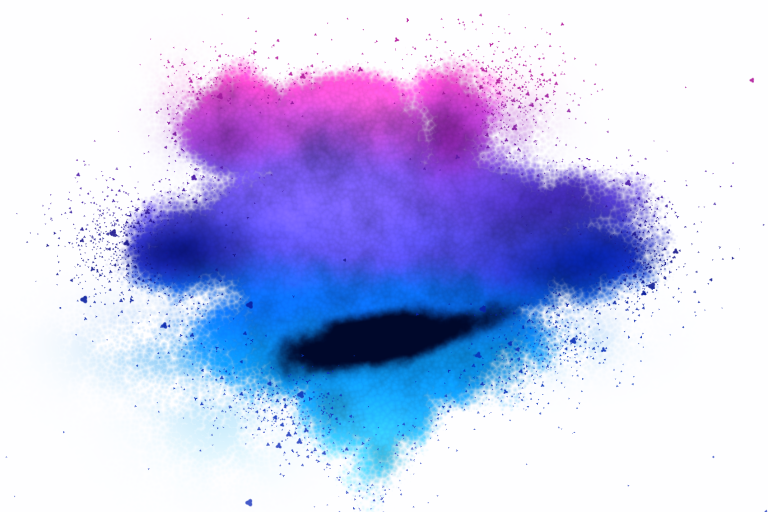
This background is drawn by a Shadertoy shader. Its source:

```glsl
const mat2 TURN = mat2(0.8, 0.6, -0.6, 0.8);
const vec3 PAPER = vec3(0.995, 0.995, 1.0);

vec2 hash2(vec2 cell) {
    vec3 h = fract(cell.xyx * vec3(0.1031, 0.1030, 0.0973));
    h += dot(h, h.yzx + 33.33);
    return fract((h.xx + h.yz) * h.zy);
}

// Layered, rotated sines, roughly -0.8 to 0.8
float billow(vec2 p) {
    float sum = 0.0, amp = 0.5;
    for (int i = 0; i < 6; i++) {
        p = TURN * p * 1.9 + 1.3;
        sum += amp * sin(p.x + 1.4 * sin(p.y * 0.8)) * cos(p.y + sin(p.x * 0.7));
        amp *= 0.6;
    }
    return sum;
}

// Distance to the nearest scattered point
float cellular(vec2 p) {
    vec2 cell = floor(p);
    float nearest = 2.0;
    for (int y = -1; y <= 1; y++)
        for (int x = -1; x <= 1; x++) {
            vec2 c = cell + vec2(x, y);
            nearest = min(nearest, length(c + hash2(c) - p));
        }
    return nearest;
}

// Approximate depth inside an ellipse, negative outside
float ellipse(vec2 p, vec2 center, vec2 radius) {
    return (1.0 - length((p - center) / radius)) * min(radius.x, radius.y);
}

// Soft spot, 1 at its center
float spot(vec2 p, vec2 center, vec2 radius) {
    vec2 q = (p - center) / radius;
    return exp(-dot(q, q));
}

float plume(vec2 p) {
    float d = ellipse(p, vec2(0.77, 0.53), vec2(0.44, 0.19));
    d = max(d, ellipse(p, vec2(0.47, 0.75), vec2(0.12, 0.12)));
    d = max(d, ellipse(p, vec2(0.67, 0.72), vec2(0.22, 0.14)));
    d = max(d, ellipse(p, vec2(0.89, 0.75), vec2(0.085, 0.13)));
    d = max(d, ellipse(p, vec2(0.39, 0.51), vec2(0.14, 0.10)));
    d = max(d, ellipse(p, vec2(1.12, 0.50), vec2(0.17, 0.09)));
    d = max(d, ellipse(p, vec2(1.06, 0.58), vec2(0.20, 0.08)));
    d = max(d, ellipse(p, vec2(0.74, 0.35), vec2(0.34, 0.15)));
    d = max(d, ellipse(p, vec2(0.72, 0.23), vec2(0.14, 0.12)));
    return max(d, ellipse(p, vec2(0.74, 0.12), vec2(0.045, 0.09)));
}

vec3 powderColor(float y) {
    vec3 c = mix(vec3(0.25, 0.80, 0.98), vec3(0.04, 0.58, 0.94), smoothstep(0.08, 0.28, y));
    c = mix(c, vec3(0.03, 0.41, 0.90), smoothstep(0.28, 0.42, y));
    c = mix(c, vec3(0.30, 0.28, 0.87), smoothstep(0.42, 0.52, y));
    c = mix(c, vec3(0.42, 0.30, 0.86), smoothstep(0.52, 0.65, y));
    c = mix(c, vec3(0.70, 0.28, 0.80), smoothstep(0.65, 0.77, y));
    return mix(c, vec3(0.94, 0.27, 0.78), smoothstep(0.76, 0.86, y));
}

void mainImage(out vec4 fragColor, in vec2 fragCoord) {
    vec2 p = fragCoord / iResolution.y;
    p.x += 0.75 - 0.5 * iResolution.x / iResolution.y;
    float pixel = 1.0 / iResolution.y;

    float coarse = billow(p * 3.5);
    float fine = billow(p * 11.0 + 4.0);
    float grain = 0.5 - cellular(p * 110.0);
    vec2 q = p + 0.025 * vec2(coarse, billow(p * 3.5 + 7.0));
    float depth = plume(q) + 0.025 * fine;

    // Body colour with lit and shadowed folds
    vec3 body = powderColor(q.y + 0.02 * fine);
    body = mix(body, vec3(0.49, 0.41, 0.98), 0.65 * spot(q, vec2(0.65, 0.59), vec2(0.19, 0.10)));
    body = mix(body, vec3(0.97, 0.38, 0.84), 0.6 * spot(q, vec2(0.70, 0.81), vec2(0.13, 0.05)));
    body = mix(body, vec3(0.50, 0.08, 0.58), 0.7 * spot(q, vec2(0.89, 0.73), vec2(0.07, 0.08)));
    body = mix(body, vec3(0.50, 0.16, 0.66), 0.6 * spot(q, vec2(0.44, 0.73), vec2(0.08, 0.05)));
    body = mix(body, vec3(0.22, 0.12, 0.66), 0.7 * spot(q, vec2(1.08, 0.61), vec2(0.16, 0.05)));
    body = mix(body, vec3(0.04, 0.08, 0.52), 0.95 * spot(q, vec2(0.35, 0.50), vec2(0.12, 0.065)));
    body = mix(body, vec3(0.01, 0.12, 0.60), 0.95 * spot(q, vec2(1.15, 0.49), vec2(0.18, 0.07)));
    body *= 1.0 + 0.20 * fine + 0.10 * coarse + 0.10 * grain;

    // Dark diagonal streak
    vec2 s = q - vec2(0.78, 0.345);
    s.y -= 0.22 * s.x;
    float streak = spot(s, vec2(0.0), vec2(0.24, 0.045)) + 0.8 * spot(q, vec2(0.70, 0.32), vec2(0.12, 0.06));
    body = mix(body, vec3(0.0, 0.03, 0.17), smoothstep(0.15, 0.95, streak + 0.35 * fine));

    // Thin haze of dust around the body
    float haze = 0.45 * spot(p, vec2(0.37, 0.32), vec2(0.17, 0.08));
    haze += 0.22 * spot(p, vec2(0.43, 0.18), vec2(0.13, 0.10));
    haze += 0.40 * spot(p, vec2(1.00, 0.74), vec2(0.07, 0.08));
    haze += 0.25 * spot(p, vec2(0.36, 0.78), vec2(0.06, 0.09));
    haze += 0.40 * spot(p, vec2(1.05, 0.34), vec2(0.13, 0.06));
    haze *= clamp(0.6 + 0.8 * fine + 0.9 * grain, 0.0, 1.0);
    vec3 col = mix(PAPER, powderColor(p.y), haze);
    col = mix(col, body, smoothstep(-0.022, 0.035, depth + 0.022 * grain));

    // Specks flung from the rim, in four sizes
    float flung = spot(p, vec2(1.00, 0.82), vec2(0.09, 0.08)) + spot(p, vec2(0.24, 0.53), vec2(0.10, 0.09));
    flung += spot(p, vec2(1.25, 0.49), vec2(0.05, 0.08)) + 0.6 * spot(p, vec2(0.44, 0.83), vec2(0.10, 0.06));
    flung += 0.7 * spot(p, vec2(0.62, 0.21), vec2(0.16, 0.06)) + 0.6 * spot(p, vec2(1.02, 0.33), vec2(0.16, 0.07));
    float rim = exp(-abs(depth + 0.01) * 45.0);
    float chance = 0.42 * flung * smoothstep(0.09, 0.0, depth) + 0.16 * rim;
    vec3 speckColor = powderColor(p.y) * vec3(0.75, 0.35, 0.78);
    speckColor = mix(speckColor, vec3(0.05, 0.08, 0.50), 0.8 * spot(p, vec2(p.x, 0.50), vec2(1.0, 0.10)));
    for (int i = 0; i < 4; i++) {
        float scale = 38.0 * pow(1.6, float(i));
        vec2 g = TURN * p * scale + 17.0 * float(i);
        vec2 cell = floor(g);
        vec2 pick = hash2(cell + 51.0);
        float radius = mix(0.07, 0.25, pick.y * pick.y);
        vec2 offset = fract(g) - mix(vec2(0.3), vec2(0.7), hash2(cell));
        float dist = length(offset) + 0.05 * sin(3.0 * atan(offset.y, offset.x) + 6.0 * pick.y);
        float edge = pixel * scale;
        float speck = 1.0 - smoothstep(radius - edge, radius + edge, dist);
        col = mix(col, speckColor, 0.9 * speck * step(pick.x, chance * (0.45 + 0.2 * float(i))));
    }
    fragColor = vec4(clamp(col, 0.0, 1.0), 1.0);
}
```
